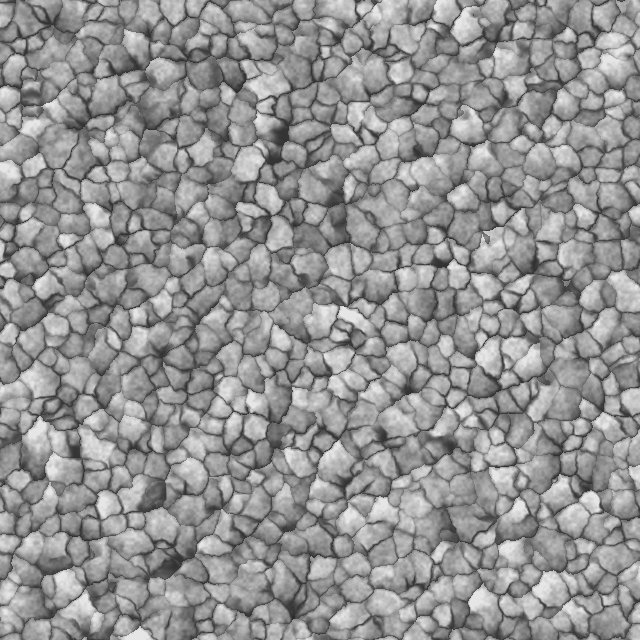
Give the GLSL for this texture, as a three.js fragment shader.

```glsl
// Grey gravel: tightly packed, irregular small stones with dark crevices.
varying vec2 vUv;

const float STONES_ACROSS = 31.0;
const float CREVICE_TONE = 0.19;
const vec2 LIGHT_DIRECTION = vec2(-0.5, 0.86);

float hash(vec2 p, float seed) {
  vec3 q = fract(vec3(p.xyx) * 0.1031 + seed * 0.173);
  q += dot(q, q.yzx + 33.33);
  return fract((q.x + q.y) * q.z);
}

float valueNoise(vec2 p, float seed) {
  vec2 cell = floor(p);
  vec2 f = fract(p);
  f = f * f * (3.0 - 2.0 * f);
  float low = mix(hash(cell, seed), hash(cell + vec2(1.0, 0.0), seed), f.x);
  float high = mix(hash(cell + vec2(0.0, 1.0), seed), hash(cell + 1.0, seed), f.x);
  return mix(low, high, f.y);
}

float fbm(vec2 p, float seed) {
  float sum = 0.0;
  float weight = 0.5;
  for (int i = 0; i < 3; i++) {
    sum += weight * valueNoise(p, seed + float(i));
    p = p * 2.03 + 17.0;
    weight *= 0.5;
  }
  return sum / 0.875;
}

mat2 rotation(float angle) {
  float c = cos(angle);
  float s = sin(angle);
  return mat2(c, -s, s, c);
}

// Distance to a turned, stretched and slightly blocky stone.
float stoneDistance(vec2 offset, vec2 id, float radius) {
  float stretch = mix(0.74, 1.34, hash(id, 4.0));
  vec2 q = abs(rotation(6.2832 * hash(id, 3.0)) * offset);
  q *= vec2(stretch, 1.0 / stretch);
  float blocky = max(max(q.x, q.y), 0.74 * (q.x + q.y));
  return mix(length(q), blocky, 0.5) - radius;
}

// Finds the nearest stone; returns its distance and the gap to the next one.
vec2 packStones(vec2 p, out vec2 stoneId, out vec2 stoneOffset) {
  vec2 base = floor(p);
  float nearest = 9.0;
  float second = 9.0;
  stoneId = base;
  stoneOffset = vec2(0.0);
  for (int y = -2; y <= 2; y++) {
    for (int x = -2; x <= 2; x++) {
      vec2 id = base + vec2(float(x), float(y));
      vec2 jitter = vec2(hash(id, 1.0), hash(id, 2.0));
      vec2 offset = p - id - jitter;
      float size = hash(id, 5.0);
      float d = stoneDistance(offset, id, 0.55 * size * size);
      if (d < nearest) {
        second = nearest;
        nearest = d;
        stoneId = id;
        stoneOffset = offset;
      } else {
        second = min(second, d);
      }
    }
  }
  return vec2(nearest, second - nearest);
}

// Stone face: own tone, tilted facet, light from above and fine grain.
float stoneTone(vec2 p, vec2 id, vec2 offset) {
  float tone = mix(0.57, 0.81, hash(id, 6.0));
  float tilt = 6.2832 * hash(id, 7.0);
  tone += 0.15 * dot(offset, LIGHT_DIRECTION);
  tone += 0.12 * dot(offset, vec2(cos(tilt), sin(tilt)));
  tone += 0.28 * (fbm(p * 2.8, 20.0) - 0.5);
  tone += 0.11 * (valueNoise(p * 7.0, 30.0) - 0.5);
  return tone;
}

void main() {
  vec2 p = vUv * STONES_ACROSS + 40.0;

  // Roughened outlines
  vec2 warp = vec2(fbm(p * 1.9, 8.0), fbm(p * 1.9, 12.0)) - 0.5;
  vec2 id;
  vec2 offset;
  vec2 field = packStones(p + 0.42 * warp, id, offset);

  float tone = stoneTone(p, id, offset);
  tone += 0.12 * (fbm(p * 0.22, 40.0) - 0.5);

  // Crevices: faint where stones touch, deep in open pockets and on the shaded side
  float pocket = smoothstep(0.12, 0.55, field.x);
  float openness = smoothstep(0.3, 0.8, valueNoise(p * 1.1, 50.0));
  float depth = mix(0.16, 0.88, max(0.75 * pocket, openness));
  depth *= clamp(0.9 - 0.6 * dot(offset, LIGHT_DIRECTION), 0.45, 1.1);
  float rim = 1.0 - smoothstep(0.0, 0.28, field.y);
  float shoulder = 1.0 - smoothstep(0.0, 0.6, field.y);
  tone -= 0.04 * shoulder + 0.04 * pocket;
  tone = mix(tone, CREVICE_TONE, rim * depth);

  gl_FragColor = vec4(vec3(clamp(tone, 0.1, 0.9)), 1.0);
}
```
